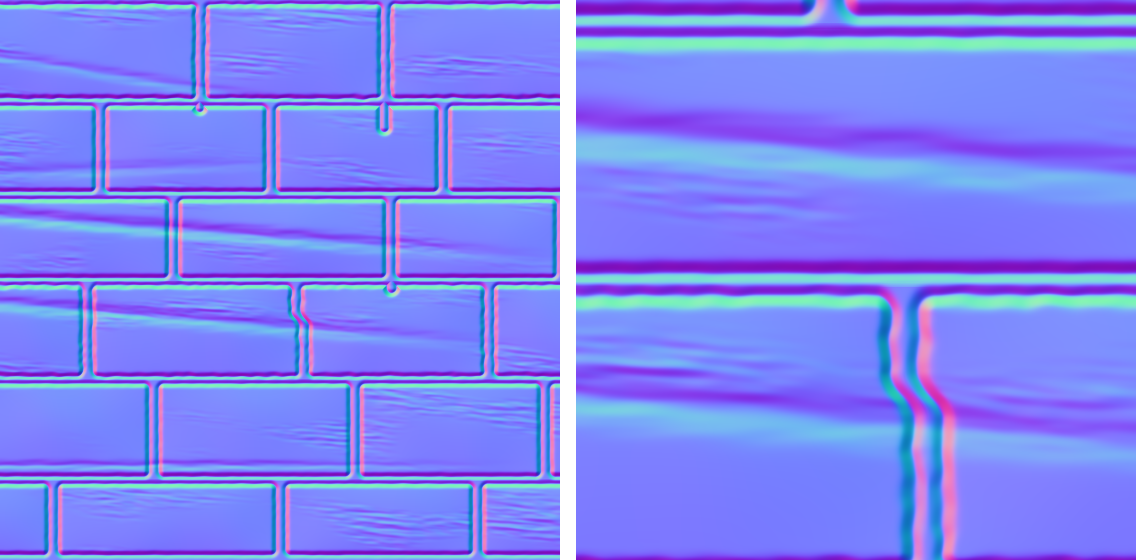
Left, the full canvas; right, a detail of the centre.
A WebGL 1 fragment shader for this texture map:

```glsl
precision highp float;
// Tangent-space normal map of a worn brick wall: six uneven courses, grooved joints and long cracks.

uniform vec2 u_resolution;

// The canvas is SPAN units wide and high; y runs downwards.
const float SPAN = 768.0;
const float WRAP = 800.0;
const vec2 HALF_JOINT = vec2(7.0, 5.5);
const float CORNER_RADIUS = 7.0;
const float GROOVE_WIDTH = 3.5;
const float GROOVE_DEPTH = 5.5;
const float BRICK_RISE = 4.0;
const float PILLOW_HEIGHT = 4.0;
const vec2 WALL_TILT = vec2(-0.03, 0.035);

vec2 hashGradient(vec2 cell) {
  vec2 h = vec2(dot(cell, vec2(127.1, 311.7)), dot(cell, vec2(269.5, 183.3)));
  return 2.0 * fract(sin(h) * 43758.5) - 1.0;
}

float gradientNoise(vec2 p) {
  vec2 i = floor(p);
  vec2 f = fract(p);
  vec2 u = f * f * f * (f * (f * 6.0 - 15.0) + 10.0);
  float a = dot(hashGradient(i), f);
  float b = dot(hashGradient(i + vec2(1.0, 0.0)), f - vec2(1.0, 0.0));
  float c = dot(hashGradient(i + vec2(0.0, 1.0)), f - vec2(0.0, 1.0));
  float d = dot(hashGradient(i + 1.0), f - 1.0);
  return mix(mix(a, b, u.x), mix(c, d, u.x), u.y);
}

float bell(float x, float width) {
  return exp(-x * x / (width * width));
}

// Course layout: bed joint heights and the upright joints of each course.
float bedJoint(float row) {
  return row < 0.5 ? 1.0 : row < 1.5 ? 140.0 : row < 2.5 ? 268.0 : row < 3.5 ? 386.0
       : row < 4.5 ? 521.0 : row < 5.5 ? 658.5 : 766.0;
}

vec3 uprightJoints(float row) {
  return row < 0.5 ? vec3(275.0, 529.0, 529.0) : row < 1.5 ? vec3(138.0, 372.0, 608.0)
       : row < 2.5 ? vec3(238.0, 536.0, 770.0) : row < 3.5 ? vec3(120.0, 417.0, 671.0)
       : row < 4.5 ? vec3(211.0, 487.0, 748.0) : vec3(73.0, 385.0, 655.0);
}

float roundBox(vec2 p, vec2 halfSize, float radius) {
  vec2 q = abs(p) - halfSize + radius;
  return length(max(q, 0.0)) + min(max(q.x, q.y), 0.0) - radius;
}

// Distance to a notch hanging down from a bed joint.
float chip(vec2 p, vec2 top, float drop, float radius) {
  vec2 q = p - top;
  return length(vec2(q.x, q.y - clamp(q.y, 0.0, drop))) - radius;
}

// Slanting furrow that fades out along its reach.
float crack(vec2 p, vec2 start, float slope, float width, float reach) {
  float along = p.x - start.x;
  float ragged = 3.0 * gradientNoise(vec2(p.x / 40.0, p.y / 9.0));
  float across = p.y - start.y - slope * along + ragged;
  float fade = smoothstep(-12.0, 12.0, along) * (1.0 - smoothstep(0.35 * reach, reach, along));
  return fade * bell(across, width);
}

// Streaky surface wear in patches.
float scratches(vec2 p) {
  vec2 q = vec2(p.x, p.y - 0.08 * p.x);
  float patches = smoothstep(0.02, 0.35, gradientNoise(q / vec2(190.0, 52.0) + 3.7));
  float streaks = gradientNoise(q / vec2(65.0, 7.0)) + 0.5 * gradientNoise(q / vec2(22.0, 5.0) + 9.0);
  return patches * streaks;
}

float wallHeight(vec2 p) {
  float row = 0.0;
  for (int i = 1; i < 6; i++) row += step(bedJoint(float(i)), p.y);
  float worn = (row < 0.5 || abs(row - 3.0) < 0.5) ? 2.6 : 0.8;

  // One upright joint in the fourth course leans aside near its top.
  vec2 q = p;
  if (abs(row - 3.0) < 0.5)
    q.x += 11.0 * bell(p.x - 410.0, 42.0) * (1.0 - smoothstep(426.0, 447.0, p.y));

  // Brick around this point.
  vec3 joints = uprightJoints(row);
  float left = q.x < joints.x ? joints.z - WRAP : q.x < joints.y ? joints.x : q.x < joints.z ? joints.y : joints.z;
  float right = q.x < joints.x ? joints.x : q.x < joints.y ? joints.y : q.x < joints.z ? joints.z : joints.x + WRAP;
  vec2 low = vec2(left, bedJoint(row));
  vec2 high = vec2(right, bedJoint(row + 1.0));
  vec2 halfSize = 0.5 * (high - low) - HALF_JOINT;
  vec2 local = q - 0.5 * (low + high);

  float inside = -roundBox(local, halfSize, CORNER_RADIUS);
  inside = min(inside, chip(p, vec2(527.0, 140.0), 35.0, 6.5));
  inside = min(inside, chip(p, vec2(274.0, 140.0), 8.0, 6.0));
  inside = min(inside, chip(p, vec2(537.0, 386.0), 9.0, 7.0));
  inside += worn * gradientNoise(p / vec2(17.0, 13.0));

  // Edge groove, raised face and gentle pillow.
  float face = smoothstep(-2.0, 5.0, inside);
  vec2 dome = max(1.0 - local * local / (halfSize * halfSize), 0.0);
  float height = BRICK_RISE * face - GROOVE_DEPTH * bell(inside, GROOVE_WIDTH);
  height += PILLOW_HEIGHT * dome.x * dome.y + face * 2.2 * scratches(p);
  height += face * 2.0 * gradientNoise(p / 90.0);

  // Long cracks running across the courses.
  height -= 7.0 * crack(p, vec2(-20.0, 294.0), 0.078, 9.0, 850.0);
  height -= 6.0 * crack(p, vec2(-20.0, 414.0), 0.083, 9.0, 800.0);
  height -= 2.5 * crack(p, vec2(-20.0, 74.0), 0.16, 7.0, 560.0);
  height -= 2.5 * crack(p, vec2(-20.0, 238.0), -0.035, 8.0, 480.0);
  height -= 3.0 * crack(p, vec2(-20.0, 638.0), 0.0, 5.0, 760.0);
  return height;
}

void main() {
  vec2 uv = gl_FragCoord.xy / u_resolution;
  vec2 p = SPAN * vec2(uv.x, 1.0 - uv.y);
  vec2 e = vec2(1.3, 0.0);
  vec2 slope = vec2(wallHeight(p + e.xy) - wallHeight(p - e.xy),
                    wallHeight(p + e.yx) - wallHeight(p - e.yx)) / (2.0 * e.x);
  vec3 normal = normalize(vec3(slope + WALL_TILT, 1.0));
  gl_FragColor = vec4(0.5 + 0.5 * normal, 1.0);
}
```
